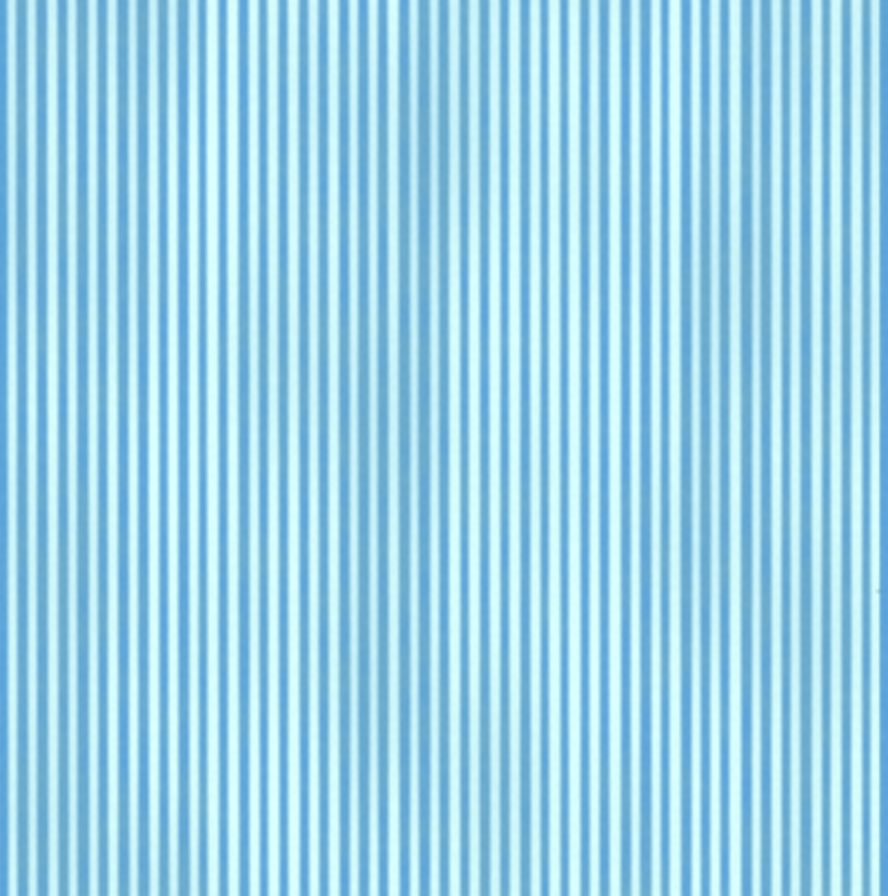
Write a Shadertoy shader that draws this pattern.

```glsl
float hash(vec2 p) {
    return fract(sin(dot(p, vec2(127.1, 311.7))) * 4375.85);
}

// Distance to the nearest scattered cell point
float cellular(vec2 p) {
    vec2 cell = floor(p);
    float nearest = 2.0;
    for (int j = -1; j <= 1; j++) {
        for (int i = -1; i <= 1; i++) {
            vec2 id = cell + vec2(i, j);
            vec2 point = id + vec2(hash(id), hash(id + 37.0));
            nearest = min(nearest, length(p - point));
        }
    }
    return nearest;
}

// Slow drift in print density, roughly -1 to 1
float drift(vec2 p) {
    return 0.5 * sin(p.x * 14.0 + 2.0 * sin(p.y * 3.0))
         + 0.3 * sin(p.x * 37.0 - p.y * 5.0)
         + 0.2 * sin(p.y * 19.0 + p.x * 9.0);
}

void mainImage(out vec4 fragColor, in vec2 fragCoord) {
    vec2 uv = fragCoord / iResolution.xy;

    // Upright stripes with a very slight lean
    float lean = 0.0015 * (0.5 - uv.y) * (1.0 - uv.x);
    float stripe = (uv.x - lean - 0.0141) * 44.2;
    float id = floor(stripe + 0.5);
    float vary = hash(vec2(id, 4.0)) - 0.5;
    float shift = 0.07 * (hash(vec2(id, 9.0)) - 0.5);
    float fromCentre = abs(stripe - id - shift);

    // Soft-edged pale band, its width changing by stripe and along its length
    float density = drift(uv);
    float halfWidth = 0.248 + 0.07 * vary - 0.025 * density;
    float soft = max(0.17, 44.2 / iResolution.x);
    float pale = 1.0 - smoothstep(halfWidth - soft, halfWidth + soft, fromCentre);

    // Uneven ink: long patches in the blue, dulling in the pale
    float patches = cellular(uv * vec2(30.0, 16.0));
    float tint = clamp(0.5 + 0.6 * density + 0.9 * (patches - 0.45), 0.0, 1.0);
    vec3 blue = mix(vec3(0.37, 0.645, 0.845), vec3(0.435, 0.68, 0.805), tint);
    float dull = clamp(0.2 + 0.5 * density - 0.5 * vary + 0.35 * (uv.y - 0.5), 0.0, 1.0);
    vec3 white = mix(vec3(0.84, 0.995, 0.995), vec3(0.76, 0.935, 0.985), dull);

    // Deeper blue along the outer sides
    float side = 1.0 - smoothstep(0.0, 0.016, min(uv.x, 1.0 - uv.x));
    blue = mix(blue, vec3(0.34, 0.64, 0.87), 0.7 * side);
    pale *= 1.0 - smoothstep(0.988, 0.994, uv.x);
    vec3 color = mix(blue, white, pale);

    // Broad unevenness across the sheet, then faint grain
    color -= vec3(0.014, 0.011, 0.006) * density;
    color += 0.022 * (cellular(uv * vec2(130.0, 90.0)) - 0.45);

    // Small smudge near the right side
    float smudge = length((uv - vec2(0.991, 0.34)) * vec2(1.0, 1.4));
    color = mix(color, vec3(0.36, 0.59, 0.73), 0.35 * (1.0 - smoothstep(0.001, 0.007, smudge)));

    fragColor = vec4(clamp(color, 0.0, 1.0), 1.0);
}
```
